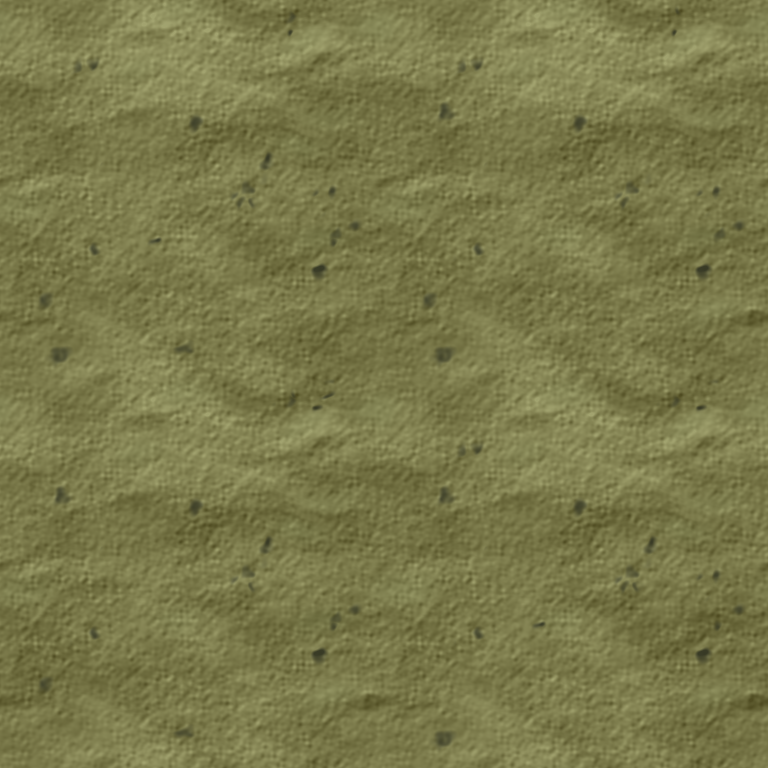
Give the GLSL for this texture, as a WebGL 2 fragment shader.

```glsl
#version 300 es
precision highp float;
// Olive earth: soft tilted strata, embossed sandy grain and clustered pits.
// The ground repeats 2 x 2 from wrapping noise and hashed scatter; a few
// marks are dropped and a faint canvas-wide mottle varies the repeats.

uniform vec2 u_resolution;
out vec4 fragColor;

const int REPEATS = 2;
const vec3 SHADE_COLOR = vec3(0.37, 0.36, 0.187);
const vec3 LIGHT_COLOR = vec3(0.56, 0.56, 0.365);
const vec3 PALE_COLOR = vec3(0.56, 0.585, 0.39);
const vec3 PIT_COLOR = vec3(0.20, 0.21, 0.14);
const float BASE_TONE = 0.62;
const float STRATA_CONTRAST = 1.25;
const float RIDGE_CONTRAST = 0.60;
const float GRAIN_CONTRAST = 1.10;
const float MOTTLE_CONTRAST = 0.35;
const float WARP = 0.07;
const float MISSING = 0.15;                  // share of marks lost per repeat
const vec2 GRAIN_LIGHT = vec2(-0.005, 0.006);

// Integer hash giving three values in 0..1
vec3 hash3(ivec2 cell, int seed) {
  uvec3 v = uvec3(cell, seed) * 1664525u + 1013904223u;
  v.x += v.y * v.z; v.y += v.z * v.x; v.z += v.x * v.y;
  v ^= v >> 16u;
  v.x += v.y * v.z; v.y += v.z * v.x; v.z += v.x * v.y;
  return vec3(v >> 8u) / 16777216.0;
}

ivec2 wrapCell(ivec2 cell, ivec2 period) {
  return (cell % period + period) % period;
}

// Value noise that wraps after one unit of p
float noise(vec2 p, ivec2 freq, int seed) {
  vec2 q = p * vec2(freq);
  ivec2 i = ivec2(floor(q));
  vec2 f = fract(q);
  f = f * f * (3.0 - 2.0 * f);
  float a = hash3(wrapCell(i, freq), seed).x;
  float b = hash3(wrapCell(i + ivec2(1, 0), freq), seed).x;
  float c = hash3(wrapCell(i + ivec2(0, 1), freq), seed).x;
  float d = hash3(wrapCell(i + ivec2(1, 1), freq), seed).x;
  return mix(mix(a, b, f.x), mix(c, d, f.x), f.y);
}

float fbm(vec2 p, ivec2 freq, int seed) {
  float sum = 0.0, weight = 0.5;
  for (int i = 0; i < 4; i++) {
    sum += weight * noise(p, freq, seed + i);
    freq *= 2;
    weight *= 0.55;
  }
  return sum;
}

// Tilted soft ellipses, one per chosen cell; radii are in cells
float scatter(vec2 p, int count, vec2 radii, float tilt, float chance, int seed) {
  vec2 q = p * float(count);
  ivec2 home = ivec2(floor(q));
  float cover = 0.0;
  for (int y = -1; y <= 1; y++) {
    for (int x = -1; x <= 1; x++) {
      ivec2 cell = home + ivec2(x, y);
      vec3 rnd = hash3(wrapCell(cell, ivec2(count)), seed);
      vec3 look = hash3(wrapCell(cell, ivec2(count)), seed + 1);
      float lost = hash3(wrapCell(cell, ivec2(count * REPEATS)), seed + 2).x;
      if (rnd.z > chance || lost < MISSING) continue;
      float angle = tilt * (0.5 + look.x);
      vec2 d = q - vec2(cell) - rnd.xy;
      d = mat2(cos(angle), -sin(angle), sin(angle), cos(angle)) * d;
      float r = length(d / (radii * mix(0.6, 1.0, look.y)));
      cover = max(cover, (1.0 - smoothstep(0.1, 1.0, r)) * mix(0.6, 1.0, look.z));
    }
  }
  return cover;
}

// Straight and diagonal lattices together hide the grid
float grainHeight(vec2 p) {
  vec2 diagonal = vec2(p.x + p.y, p.y - p.x);
  return 0.50 * noise(diagonal, ivec2(67, 61), 31)
       + 0.30 * noise(p, ivec2(83, 97), 32)
       + 0.35 * noise(diagonal, ivec2(29, 37), 33);
}

void main() {
  vec2 uv = gl_FragCoord.xy / u_resolution;
  vec2 p = uv * float(REPEATS);

  // Uneven strata with finer broken ridges
  vec2 bend = vec2(fbm(p, ivec2(4, 5), 1), fbm(p, ivec2(3, 4), 7)) - 0.5;
  vec2 warped = p + WARP * bend * vec2(1.0, 2.0);
  float strata = fbm(warped, ivec2(3, 8), 13) - 0.5;
  float ridges = fbm(warped, ivec2(11, 25), 17) - 0.5;
  float mottle = fbm(uv, ivec2(5, 9), 21) - 0.5;

  // Fine relief lit from the upper left, stronger in places
  float grain = grainHeight(p) - grainHeight(p + GRAIN_LIGHT);
  grain *= 0.65 + 0.7 * noise(warped, ivec2(8, 13), 37);

  // Long hollows with a pale upper lip, and faded patches
  vec2 hollowSize = vec2(0.85, 0.22);
  float hollow = scatter(warped, 6, hollowSize, 0.22, 0.35, 41);
  float lip = scatter(warped - vec2(0.0, 0.03), 6, hollowSize, 0.22, 0.35, 41);
  float pale = scatter(warped, 5, vec2(0.8, 0.36), 0.15, 0.4, 51);

  float tone = BASE_TONE + STRATA_CONTRAST * strata + RIDGE_CONTRAST * ridges
             + GRAIN_CONTRAST * grain + MOTTLE_CONTRAST * mottle
             - 0.45 * hollow + 0.25 * lip;
  vec3 color = mix(SHADE_COLOR, LIGHT_COLOR, clamp(tone, -0.3, 1.4));
  color = mix(color, PALE_COLOR, 0.30 * pale);

  // Ragged pits, and specks gathered in slanting clusters
  vec2 ragged = p + 0.024 * (vec2(noise(p, ivec2(44), 61), noise(p, ivec2(44), 62)) - 0.5);
  float pits = scatter(ragged, 9, vec2(0.42, 0.27), 0.8, 0.13, 71);
  float cluster = scatter(p, 5, vec2(0.52, 0.28), 0.7, 0.45, 75);
  float specks = scatter(ragged, 23, vec2(0.62, 0.42), 0.8, 0.45, 81);
  pits = max(pits, specks * smoothstep(0.05, 0.5, cluster));
  pits *= 0.5 + 0.65 * noise(p, ivec2(56), 91);
  color = mix(color, PIT_COLOR, clamp(pits, 0.0, 0.9));

  fragColor = vec4(color, 1.0);
}
```
